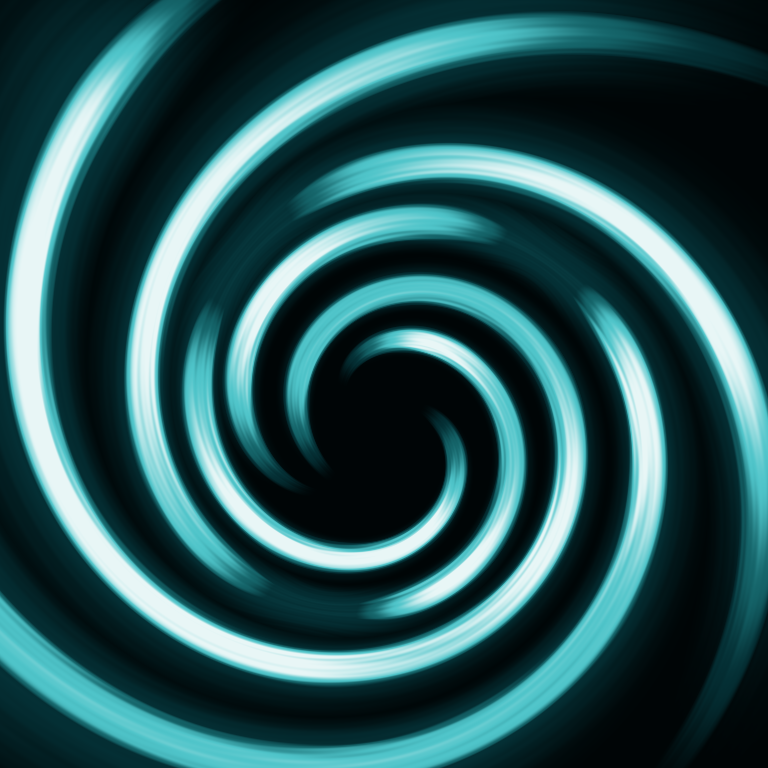
A Shadertoy shader for this background:

```glsl
// A painted teal whirlpool: four bright brush arms wind into a dark eye.
// Each arm is a polynomial spiral r(u), shaded by its radial distance,
// with layered sines for bristles and a tonal ramp for the paint colours.

struct Arm {
    vec2 angle;      // start and step in degrees, u runs from 0 to 3
    vec4 curve;      // Newton coefficients of radius, degree 0 to 3
    vec2 bend;       // higher order correction of radius
    vec3 highlights; // places of pale paint along u
    vec2 fadeIn;     // range of u in which the arm appears
    float gap;       // place where the brush lifts
};

// Shape and paint of each spiral arm
Arm spiralArm(int index) {
    if (index == 0) {
        return Arm(vec2(110.0, 160.0), vec4(0.638, -0.344, 0.124, -0.0425),
            vec2(0.0027, 0.0181), vec3(0.34, 0.78, 1.36), vec2(-0.08, 0.16), -9.0);
    }
    if (index == 1) {
        return Arm(vec2(44.0, 156.0), vec4(0.680, -0.384, 0.120, -0.029),
            vec2(0.0156, -0.0273), vec3(0.65, 1.58, 2.47), vec2(-0.12, 0.3), 1.29);
    }
    if (index == 2) {
        return Arm(vec2(-31.0, 152.7), vec4(0.522, -0.210, 0.0215, 0.0046),
            vec2(0.0117, -0.0007), vec3(0.43, 1.60, 2.05), vec2(-0.25, 0.32), 1.05);
    }
    return Arm(vec2(206.0, 127.0), vec4(0.573, -0.225, 0.0723, -0.0375),
        vec2(0.0039, -0.0035), vec3(-9.0, 1.25, 2.24), vec2(-0.3, -0.2), 1.6);
}

float bell(float x, float width) {
    return exp(-x * x / (width * width));
}

float spiralRadius(float u, vec4 c, vec2 bend) {
    float high = c.w + (u - 3.0) * (bend.x + bend.y * (u - 1.5));
    return c.x + u * (c.y + (u - 1.0) * (c.z + (u - 2.0) * high));
}

// Long thin streaks: quick across the stroke, slow along it
float bristles(float across, float along) {
    float sway = 0.8 * sin(along * 9.0 + across);
    return 0.45 * sin(across * 5.0 + sway + along * 4.0)
         + 0.35 * sin(across * 11.0 - along * 7.0 + 2.0 * sway)
         + 0.20 * sin(across * 23.0 + along * 15.0);
}

// Tone of one arm at radius r and arm position u
float armTone(Arm arm, float r, float u) {
    float visible = smoothstep(arm.fadeIn.x, arm.fadeIn.y, u)
                  * (1.0 - smoothstep(2.45, 3.0, u));
    float lift = bell(u - arm.gap, 0.14);
    float brush = visible * (1.0 - 0.95 * lift);
    float offset = r - spiralRadius(u, arm.curve, arm.bend);

    float width = (0.013 + 0.043 * r) * mix(0.5, 1.0, brush);
    float across = offset / width;
    float grain = bristles(across, u);
    float dist = abs(across + 0.07 * grain);

    float pale = bell(u - arm.highlights.x, 0.32)
               + bell(u - arm.highlights.y, 0.25)
               + bell(u - arm.highlights.z, 0.25);
    float core = 1.0 - smoothstep(0.25, 0.95, abs(across - 0.08 + 0.18 * grain));
    float paint = 0.62 + 0.07 * grain + core * (0.08 + 0.28 * min(pale, 1.0));
    float body = 1.0 - smoothstep(0.62, 1.22, dist);

    // Broad translucent wash beneath the bright stroke
    float washWidth = 0.016 + 0.29 * r * r;
    float wash = bell(offset, washWidth) * (0.27 + 0.025 * grain);
    return max(wash * visible, paint * body * brush);
}

vec3 paintColour(float tone) {
    const vec3 INK = vec3(0.0, 0.018, 0.022);
    const vec3 DEEP = vec3(0.015, 0.18, 0.20);
    const vec3 TEAL = vec3(0.08, 0.39, 0.41);
    const vec3 CYAN = vec3(0.31, 0.77, 0.79);
    const vec3 PALE = vec3(0.91, 0.965, 0.965);
    vec3 colour = mix(INK, DEEP, smoothstep(0.03, 0.24, tone));
    colour = mix(colour, TEAL, smoothstep(0.22, 0.44, tone));
    colour = mix(colour, CYAN, smoothstep(0.42, 0.70, tone));
    return mix(colour, PALE, smoothstep(0.68, 0.97, tone));
}

void mainImage(out vec4 fragColor, in vec2 fragCoord) {
    const vec2 EYE = vec2(0.514, 0.434);
    vec2 p = fragCoord / iResolution.xy - EYE;
    float r = length(p);
    float angle = degrees(atan(p.y, p.x));

    // Layer every winding of every arm
    float tone = 0.0;
    for (int i = 0; i < 4; i++) {
        Arm arm = spiralArm(i);
        for (int turn = 0; turn < 3; turn++) {
            float u = (angle + 360.0 * float(turn) - arm.angle.x) / arm.angle.y;
            if (u > -0.3 && u < 3.0) {
                tone = max(tone, armTone(arm, r, u));
            }
        }
    }

    // Darken the eye
    tone *= mix(0.25, 1.0, smoothstep(0.025, 0.13, r));
    fragColor = vec4(paintColour(tone), 1.0);
}
```
